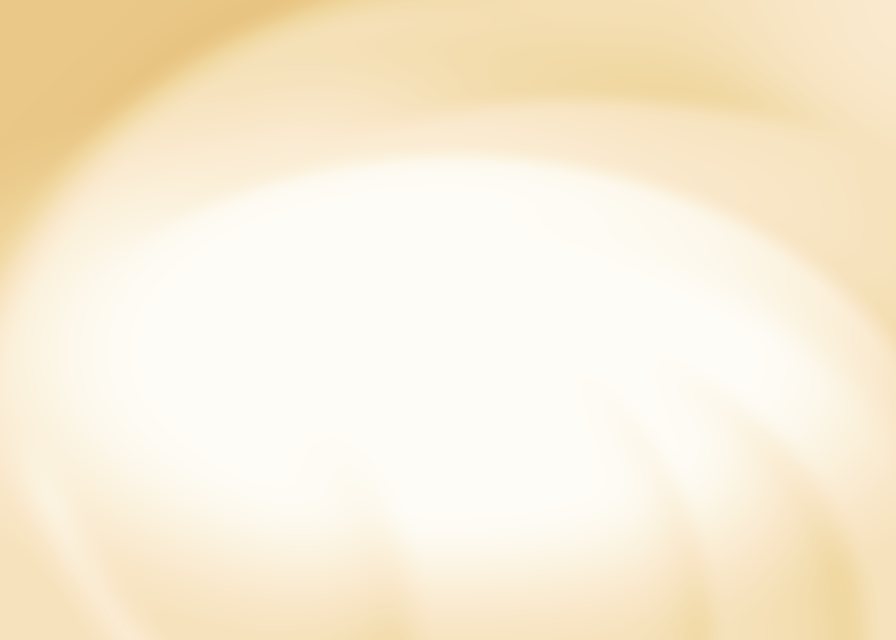
This background is drawn by a Shadertoy shader. Its source:

```glsl
// Soft cream satin: a pale glowing centre wrapped in golden folds.
// Every fold follows an elliptical arc, crisp on one side and fading on the
// other; the summed shade is looked up in a white-to-gold colour ramp.

#define GLOW_CENTRE vec2(0.50, 0.45)
#define GLOW_RADIUS vec2(0.64, 0.47)
#define RIM_SHADE 0.60
#define CORNER_SHADE 0.36
#define FOLD_STRENGTH 1.0
#define RAMP_CURVE 1.15

// Approximate signed distance to an ellipse, positive outside.
float ellipse(vec2 p, vec2 centre, vec2 radius) {
    vec2 q = (p - centre) / radius;
    float k = length(q);
    return k * (k - 1.0) / max(length(q / radius), 1e-4);
}

// Shade that rises across a crisp edge and decays on its positive side.
float fold(float d, float softness, float crispness) {
    return smoothstep(-crispness, crispness, d) * exp(-max(d, 0.0) / softness);
}

// Smooth window that opens from a to b.
float fade(float a, float b, float x) {
    float t = clamp((x - a) / (b - a), 0.0, 1.0);
    return t * t * (3.0 - 2.0 * t);
}

// Folds sweeping across the upper half.
float upperFolds(vec2 p) {
    float corner = ellipse(p, vec2(0.47, 0.10), vec2(0.543, 0.91));
    float crest = ellipse(p, vec2(0.66, 0.35), vec2(0.575, 0.495));
    float arch = ellipse(p, vec2(0.51, 0.158), vec2(0.564, 0.60));
    float veil = ellipse(p, vec2(0.45, 0.0), vec2(0.645, 0.66));

    float shade = CORNER_SHADE * fade(-0.05, 0.03, corner) * fade(0.65, 0.28, p.x);
    shade += 0.07 * fold(corner, 0.04, 0.03) * fade(0.5, 0.3, p.x);
    shade += 0.24 * fold(crest, 0.08, 0.025) * fade(0.30, 0.58, p.x) * fade(1.02, 0.78, p.x);
    shade += (0.16 + 0.18 * p.x) * fold(arch, 0.10, 0.022) * fade(0.08, 0.28, p.x);
    shade += 0.25 * fold(veil, 0.10, 0.05) * fade(0.50, 1.0, p.x);
    return shade;
}

// Streaks falling towards the bottom edge.
float lowerFolds(vec2 p) {
    float outer = ellipse(p, vec2(0.50, 0.0), vec2(0.46, 0.51));
    float inner = ellipse(p, vec2(0.50, 0.0), vec2(0.29, 0.48));
    float middle = ellipse(p, vec2(0.20, 0.0), vec2(0.255, 0.45));
    float sheen = ellipse(p, vec2(0.60, 0.60), vec2(0.60, 0.917));

    float shade = 0.30 * fold(-outer, 0.06, 0.03) * fade(0.70, 0.88, p.x);
    shade += 0.24 * fold(-inner, 0.04, 0.025) * fade(0.62, 0.76, p.x);
    shade += 0.25 * fold(-middle, 0.07, 0.035) * fade(0.38, 0.10, p.y) * fade(0.25, 0.42, p.x);
    shade -= 0.20 * exp(-pow(sheen / 0.025, 2.0)) * fade(0.35, 0.20, p.y) * fade(0.35, 0.2, p.x);
    return shade;
}

// Six evenly spaced colours from highlight to gold.
vec3 satin(float shade) {
    vec3 ramp[6] = vec3[6](
        vec3(0.995, 0.988, 0.965), vec3(0.985, 0.95, 0.87),
        vec3(0.98, 0.91, 0.80), vec3(0.96, 0.88, 0.72),
        vec3(0.94, 0.84, 0.62), vec3(0.91, 0.77, 0.51));
    float level = 5.0 * pow(clamp(shade, 0.0, 1.0), RAMP_CURVE);
    vec3 colour = ramp[0];
    for (int i = 1; i < 6; i++) {
        colour = mix(colour, ramp[i], clamp(level - float(i - 1), 0.0, 1.0));
    }
    return colour;
}

void mainImage(out vec4 fragColor, in vec2 fragCoord) {
    vec2 p = fragCoord / iResolution.xy;

    // Broad glow, eased in the bright upper right corner.
    float rim = length((p - GLOW_CENTRE) / GLOW_RADIUS);
    float shade = RIM_SHADE * fade(0.5, 1.05, rim);
    shade -= 0.18 * fade(0.72, 1.0, p.x) * fade(0.6, 0.95, p.y);

    shade += FOLD_STRENGTH * (upperFolds(p) + lowerFolds(p));
    fragColor = vec4(satin(shade), 1.0);
}
```
